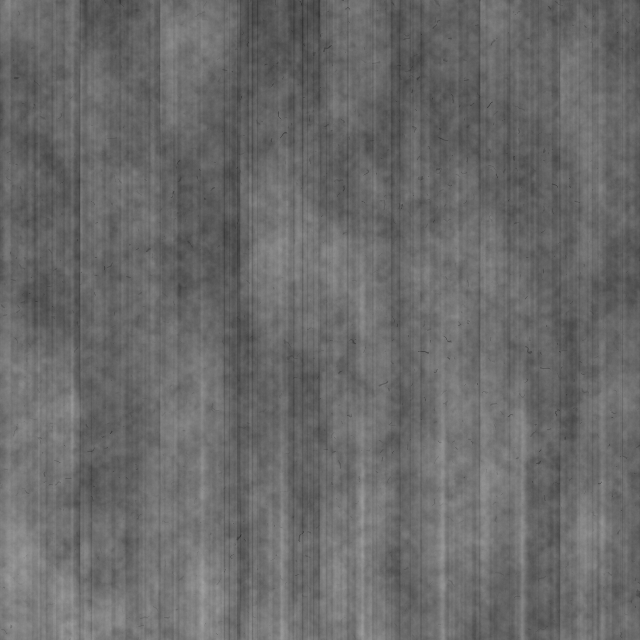
This texture is drawn by a WebGL 1 fragment shader. Its source:

```glsl
precision highp float;
// Weathered grey sheet metal in eight upright panels: fine vertical streaks,
// cloudy stains that break at the panel seams, pale ridges that fade upward,
// and small dark scratches scattered with a cellular grid.

uniform vec2 u_resolution;

const float BASE_GREY = 0.413;
const float PANELS = 8.0;
const float SHARED_CLOUD = 0.21;    // stains running across all panels
const float PANEL_CLOUD = 0.21;     // stains cut off at the seams
const float PANEL_TONE = 0.030;
const float TOP_CONTRAST = 0.035;   // alternate panels differ at the top
const float STREAKS = 0.105;
const float DARK_LINES = 0.060;
const float RIDGE_PLACE = 0.53;     // across one panel
const float RIDGE_LIGHT = 0.105;
const float SCRATCH_DARK = 0.13;
const float GRAIN = 0.13;

float hash(vec2 p) {
  vec3 q = fract(vec3(p.xyx) * 0.1031);
  q += dot(q, q.yzx + 33.33);
  return fract((q.x + q.y) * q.z);
}

float noise(vec2 p) {
  vec2 i = floor(p);
  vec2 f = p - i;
  f = f * f * (3.0 - 2.0 * f);
  vec2 e = vec2(1.0, 0.0);
  return mix(mix(hash(i), hash(i + e), f.x),
             mix(hash(i + e.yx), hash(i + e.xx), f.x), f.y);
}

// Layered noise, centred on zero
float clouds(vec2 p) {
  float sum = 0.0, weight = 0.44;
  for (int i = 0; i < 7; i++) {
    sum += weight * (noise(p) - 0.5);
    p = mat2(1.6, 1.2, -1.2, 1.6) * p + 17.3;
    weight *= 0.6;
  }
  return sum;
}

float bell(float x, float width) {
  return exp(-x * x / (width * width));
}

// Fine brushed streaks that change slowly along their length
float streaks(vec2 uv) {
  float sum = 0.50 * (noise(vec2(uv.x * 330.0, uv.y * 1.5 + 3.0)) - 0.5);
  sum += 0.42 * (noise(vec2(uv.x * 150.0 + 50.0, uv.y * 1.2)) - 0.5);
  sum += 0.38 * (noise(vec2(uv.x * 45.0 + 90.0, uv.y * 0.8)) - 0.5);
  return sum;
}

// Sparse thin dark lines, one candidate per column, gathered in bands
float darkLines(vec2 uv, float pixel) {
  float columns = 130.0;
  float id = floor(uv.x * columns);
  float place = 0.25 + 0.5 * hash(vec2(id, 7.0));
  float d = abs(fract(uv.x * columns) - place) / columns;
  float band = noise(vec2(uv.x * 14.0, 5.0));
  float strength = smoothstep(0.5, 1.1, hash(vec2(id, 19.0)) + 0.5 * band - 0.2);
  float fade = 0.5 + 0.7 * noise(vec2(id * 3.7, uv.y * 3.0));
  return strength * fade * (1.0 - smoothstep(0.0002, 0.0009 + pixel, d));
}

// Short bent strokes, at most one per cell
float scratches(vec2 uv, float cells, float chance, float pixel) {
  vec2 bend = vec2(noise(uv * 160.0), noise(uv * 160.0 + 40.0)) - 0.5;
  vec2 p = uv * cells + bend * 0.007 * cells;
  vec2 home = floor(p);
  float mark = 0.0;
  for (int y = -1; y <= 1; y++) {
    for (int x = -1; x <= 1; x++) {
      vec2 id = home + vec2(float(x), float(y));
      vec2 centre = id + vec2(hash(id + 3.1), hash(id + 11.7));
      float angle = 3.1416 * hash(id + 23.9);
      vec2 along = vec2(cos(angle), sin(angle));
      float reach = mix(0.02, 0.2, pow(hash(id + 31.3), 2.5));
      vec2 v = p - centre;
      v -= along * clamp(dot(v, along), -reach, reach);
      float line = 1.0 - smoothstep(0.0001, 0.0008 + pixel, length(v) / cells);
      float present = step(hash(id + 47.0), chance);
      mark = max(mark, line * present * (0.35 + 0.65 * hash(id + 59.0)));
    }
  }
  return mark;
}

void main() {
  vec2 uv = gl_FragCoord.xy / u_resolution;
  float pixel = 0.6 / min(u_resolution.x, u_resolution.y);
  float panel = floor(uv.x * PANELS);
  float across = fract(uv.x * PANELS);

  // Stains and broad light
  float grey = BASE_GREY + 0.04 * (0.5 - uv.y);
  grey += SHARED_CLOUD * clouds(uv * vec2(6.5, 5.0) + 5.0);
  grey += PANEL_CLOUD * clouds(uv * vec2(8.0, 6.0) + panel * vec2(13.7, 29.1));
  grey += 0.08 * exp(-dot(uv, uv) * 12.0);

  // Panel tones and seams
  float side = 1.0 - 2.0 * mod(panel, 2.0);
  grey += TOP_CONTRAST * side * smoothstep(0.7, 1.0, uv.y);
  grey += PANEL_TONE * (hash(vec2(panel, 71.0)) - 0.5);
  grey -= 0.02 * smoothstep(0.78, 1.0, across);
  float seam = min(across, 1.0 - across) / PANELS;
  grey -= 0.035 * (1.0 - smoothstep(0.0002, 0.001 + pixel, seam));

  // Brushed metal
  grey += STREAKS * streaks(uv);
  grey -= DARK_LINES * darkLines(uv, pixel);

  // Pale ridges, strongest near the bottom
  float offset = (across - RIDGE_PLACE) / PANELS;
  float ridge = 0.65 * bell(offset, 0.0035) + 0.35 * bell(offset, 0.012);
  float rise = 1.0 - smoothstep(0.1, 0.75, uv.y + 0.2 * (noise(vec2(panel * 5.3, uv.y * 6.0)) - 0.5));
  grey += RIDGE_LIGHT * ridge * rise * step(1.5, panel);
  grey += 0.07 * bell(uv.x - 0.113, 0.003) * (0.4 + 0.6 * noise(vec2(2.0, uv.y * 5.0)));

  // Grain, smudges and scratches
  grey += GRAIN * clouds(uv * 85.0);
  grey -= 0.03 * smoothstep(0.06, 0.25, clouds(uv * 28.0 + 80.0));
  float wear = 0.4 + 0.6 * smoothstep(0.3, 0.7, noise(uv * 7.0 + 60.0));
  float marks = max(scratches(uv, 24.0, 0.45, pixel), 0.75 * scratches(uv + 0.37, 52.0, 0.3, pixel));
  grey -= SCRATCH_DARK * wear * marks;

  gl_FragColor = vec4(vec3(clamp(grey, 0.0, 1.0)), 1.0);
}
```
